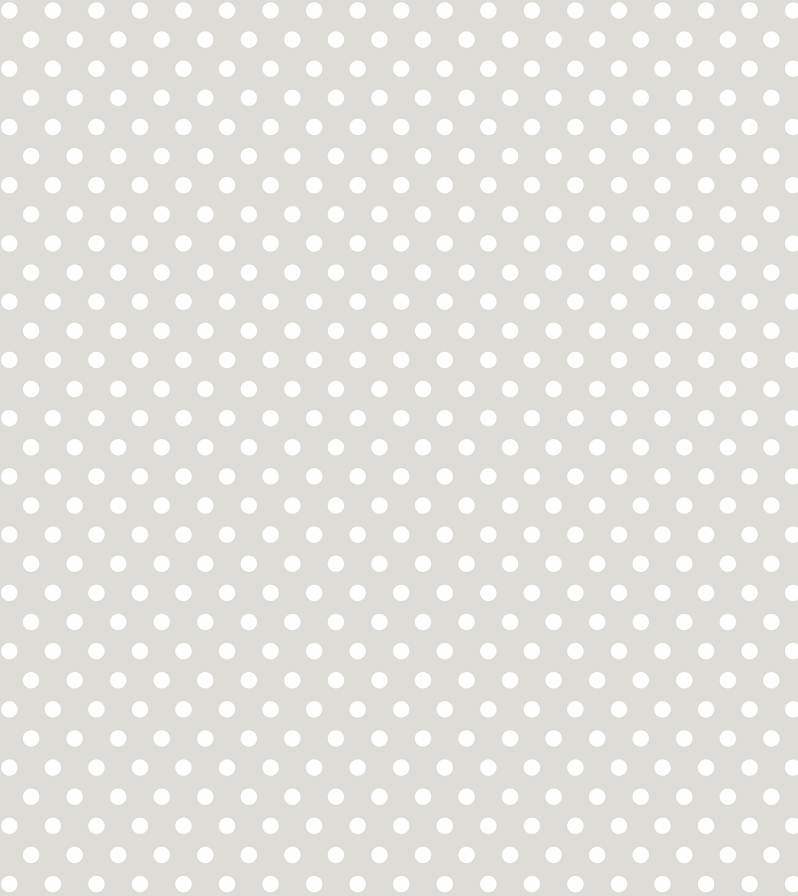
Write a Shadertoy shader that draws this pattern.

```glsl
// Staggered rows of small white polka dots on a warm pale grey ground.

// Lengths are fractions of the canvas height
#define DOT_PITCH 0.0486
#define ROW_PITCH 0.0325
#define DOT_RADIUS 0.0092
#define FIRST_DOT vec2(0.0104, 0.9883)
#define RIM_WIDTH 0.0012
#define RIM_SHADE 0.015
#define GROUND_COLOR vec3(0.871, 0.863, 0.840)
#define DOT_COLOR vec3(0.996, 0.996, 0.992)

// Signed distance to the nearest dot, with odd rows shifted half a pitch
float dotDistance(vec2 p) {
    float row = round(p.y / ROW_PITCH);
    float shift = 0.5 * mod(row, 2.0);
    float column = round(p.x / DOT_PITCH - shift);
    vec2 center = vec2((column + shift) * DOT_PITCH, row * ROW_PITCH);
    return length(p - center) - DOT_RADIUS;
}

void mainImage(out vec4 fragColor, in vec2 fragCoord) {
    float pixel = 1.0 / iResolution.y;
    float d = dotDistance(fragCoord * pixel - FIRST_DOT);

    // Faint shade on the ground hugging each dot
    float rim = 1.0 - smoothstep(0.0, RIM_WIDTH + pixel, d);
    vec3 color = GROUND_COLOR - RIM_SHADE * rim;

    // Dot fill with an edge smoothed over about one pixel
    float fill = 1.0 - smoothstep(-0.7 * pixel, 0.7 * pixel, d);
    fragColor = vec4(mix(color, DOT_COLOR, fill), 1.0);
}
```
